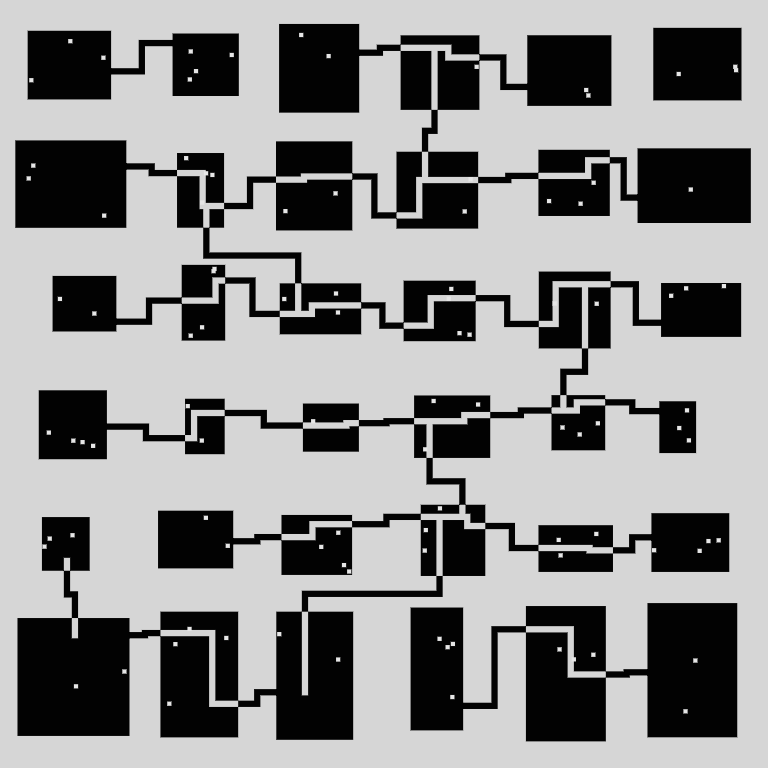
This pattern is drawn by a WebGL 1 fragment shader. Its source:

```glsl
precision highp float;
// Dungeon floor plan: dark rooms on pale ground, joined by stepped corridors that invert inside rooms.
uniform vec2 u_resolution;

#define GRID 6.0          // rooms per side
#define HALL 0.0245       // half width of a corridor, in cells
#define SPECK 0.0165      // half width of a speck
#define JITTER 0.08       // vertical scatter of room centres
#define GAP_CHANCE 0.1    // share of missing corridors between columns
#define EXTRA_DROP 0.05   // share of extra corridors between rows
#define SPECK_CHANCE 0.68 // share of the four specks kept per room
#define PAPER vec3(0.84)
#define INK vec3(0.008)
#define SPECK_COLOR vec3(0.9)

struct Room {
    vec2 center, halfSize;
    float bend, entryY, exitY; // inner passage: enters left, turns at bend, leaves right
};

float hash(vec2 cell, float salt) {
    return fract(sin(dot(cell, vec2(127.1, 311.7)) + salt * 74.7) * 43758.55);
}

float signedHash(vec2 cell, float salt) {
    return 2.0 * hash(cell, salt) - 1.0;
}

float box(vec2 p, vec2 center, vec2 halfSize) {
    vec2 d = abs(p - center) - halfSize;
    return max(d.x, d.y);
}

// Axis-aligned stroke with square ends
float stroke(vec2 p, vec2 a, vec2 b) {
    return box(p, 0.5 * (a + b), 0.5 * abs(b - a) + HALL);
}

// Horizontal, vertical, horizontal; the step lies at x = turn
float steppedPath(vec2 p, vec2 a, vec2 b, float turn) {
    vec2 k1 = vec2(turn, a.y), k2 = vec2(turn, b.y);
    return min(stroke(p, k1, k2), min(stroke(p, a, k1), stroke(p, k2, b)));
}

// The bottom row is tall; outer rooms of the bottom and top rows are wide
Room makeRoom(vec2 cell) {
    Room r;
    bool wide = abs(cell.x - 2.5) > 2.0 && abs(cell.y - 2.0) > 1.5;
    float width = wide ? mix(0.62, 0.96, hash(cell, 1.0)) : mix(0.28, 0.66, hash(cell, 1.0));
    float height = mix(0.36, 0.62, hash(cell, 2.0)) + 0.08 * step(3.5, cell.y);
    if (cell.y < 0.5) height = mix(0.92, 1.06, hash(cell, 2.0));
    r.halfSize = 0.5 * vec2(width, height);
    r.center = vec2(0.57 + 0.97 * cell.x, cell.y + 0.47 + 0.07 * min(5.0 - cell.y, 4.0));
    r.center += vec2(0.2 * signedHash(cell, 3.0) * (0.96 - width),
                     0.5 * JITTER * signedHash(cell, 4.0));
    r.bend = r.center.x + 0.6 * r.halfSize.x * signedHash(cell, 5.0);
    r.entryY = r.center.y + 0.75 * r.halfSize.y * signedHash(cell, 6.0);
    r.exitY = r.center.y + 0.75 * r.halfSize.y * signedHash(cell, 7.0);
    return r;
}

bool linksRight(vec2 cell) {
    return cell.x > -0.5 && cell.x < GRID - 1.5 && hash(cell, 8.0) > GAP_CHANCE;
}

bool linksDown(vec2 cell) {
    float mainColumn = 1.0 + floor(4.0 * hash(vec2(0.0, cell.y), 9.0));
    return cell.y > 0.5 && (abs(cell.x - mainColumn) < 0.5 || hash(cell, 10.0) < EXTRA_DROP);
}

// Point on the inner passage where a vertical corridor joins it
vec2 junction(Room r, vec2 cell, float salt) {
    float x = r.center.x + 0.7 * r.halfSize.x * signedHash(cell, salt);
    return vec2(x, x < r.bend ? r.entryY : r.exitY);
}

void main() {
    vec2 p = gl_FragCoord.xy / u_resolution * GRID;
    float pixel = GRID / min(u_resolution.x, u_resolution.y);
    float rooms = 9.0, halls = 9.0, specks = 9.0;

    for (int j = -1; j <= 1; j++)
    for (int i = -1; i <= 1; i++) {
        vec2 cell = floor(p) + vec2(float(i), float(j));
        if (min(cell.x, cell.y) < 0.0 || max(cell.x, cell.y) > GRID - 0.5) continue;
        Room r = makeRoom(cell);
        rooms = min(rooms, box(p, r.center, r.halfSize));

        for (int k = 0; k < 4; k++) {
            float salt = 20.0 + 3.0 * float(k);
            vec2 offset = vec2(signedHash(cell, salt), signedHash(cell, salt + 1.0));
            vec2 spot = r.center + offset * (r.halfSize - SPECK);
            if (hash(cell, salt + 2.0) < SPECK_CHANCE) specks = min(specks, box(p, spot, vec2(SPECK)));
        }

        // Corridor to the right; it stops at the wall of a room without a passage
        bool fromLeft = linksRight(cell - vec2(1.0, 0.0));
        if (linksRight(cell)) {
            vec2 nextCell = cell + vec2(1.0, 0.0);
            Room n = makeRoom(nextCell);
            float wallA = r.center.x + r.halfSize.x, wallB = n.center.x - n.halfSize.x;
            vec2 a = vec2(fromLeft ? r.bend : wallA + HALL, r.exitY);
            vec2 b = vec2(linksRight(nextCell) ? n.bend : wallB - HALL, n.entryY);
            halls = min(halls, steppedPath(p, a, b, 0.5 * (wallA + wallB)));
            if (fromLeft) halls = min(halls, stroke(p, vec2(r.bend, r.entryY), vec2(r.bend, r.exitY)));
        }

        // Corridor down, possibly into a neighbouring column
        if (linksDown(cell)) {
            float column = clamp(cell.x + floor(3.0 * hash(cell, 11.0)) - 1.0, 0.0, GRID - 1.0);
            vec2 lowerCell = vec2(column, cell.y - 1.0);
            Room n = makeRoom(lowerCell);
            float turn = 0.5 * (r.center.y - r.halfSize.y + n.center.y + n.halfSize.y);
            vec2 a = junction(r, cell, 12.0), b = junction(n, lowerCell, 13.0);
            halls = min(halls, steppedPath(p.yx, a.yx, b.yx, turn));
        }
    }

    // Coverage with one-pixel edges; overlap of room and corridor turns pale
    vec3 cover = clamp(0.5 - vec3(rooms, halls, specks) / pixel, 0.0, 1.0);
    float total = cover.x + cover.y;
    float ink = min(total, 2.0 - total);
    vec3 color = mix(PAPER, INK, ink);
    gl_FragColor = vec4(mix(color, SPECK_COLOR, cover.z * cover.x), 1.0);
}
```
